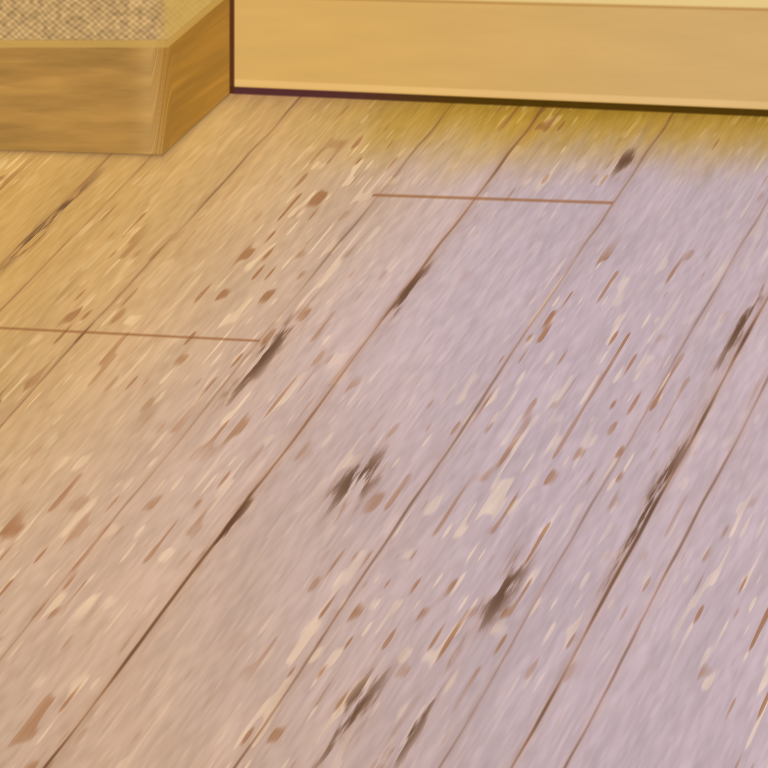
A Shadertoy shader for this texture:

```glsl
const vec3 WARM = vec3(0.79, 0.655, 0.55);
const vec3 LILAC = vec3(0.765, 0.68, 0.70);
const vec3 HONEY = vec3(0.83, 0.645, 0.365);
const vec3 OCHRE = vec3(0.75, 0.58, 0.22);
const vec3 CRACK = vec3(0.36, 0.25, 0.18);
const vec3 RUST = vec3(0.60, 0.38, 0.22);
const vec3 CREAM = vec3(0.90, 0.80, 0.73);
const vec3 PANEL = vec3(0.85, 0.67, 0.38);
const vec3 BOARD = vec3(0.69, 0.51, 0.26);
const vec3 WEAVE = vec3(0.77, 0.62, 0.41);
const float SLANT = 0.775;
const float CONVERGE = 0.3456;
const float EDGE = 0.002;

// Plank joints: position across the floor, strength
const vec2 JOINTS[9] = vec2[9](
    vec2(-0.655, 0.6), vec2(-0.58, 0.4), vec2(-0.408, 0.5),
    vec2(-0.115, 0.4), vec2(0.0586, 0.95), vec2(0.306, 0.6),
    vec2(0.573, 0.4), vec2(0.667, 0.85), vec2(0.736, 0.6));

// Worn patches: centre, half width, half length
const vec4 WEAR[11] = vec4[11](
    vec4(0.345, 0.538, 0.018, 0.09), vec4(0.456, 0.07, 0.022, 0.07),
    vec4(0.54, 0.06, 0.015, 0.08), vec4(0.30, 0.317, 0.01, 0.08),
    vec4(0.85, 0.35, 0.012, 0.13), vec4(0.965, 0.578, 0.012, 0.09),
    vec4(0.532, 0.622, 0.01, 0.07), vec4(0.814, 0.79, 0.02, 0.03),
    vec4(0.465, 0.375, 0.035, 0.05), vec4(0.063, 0.71, 0.012, 0.10),
    vec4(0.655, 0.23, 0.018, 0.06));

float hash(vec2 p) {
    vec3 h = fract(vec3(p.xyx) * 0.1031);
    h += dot(h, h.yzx + 33.33);
    return fract((h.x + h.y) * h.z);
}

float noise(vec2 p) {
    vec2 i = floor(p), f = fract(p);
    f = f * f * (3.0 - 2.0 * f);
    return mix(mix(hash(i), hash(i + vec2(1, 0)), f.x),
               mix(hash(i + vec2(0, 1)), hash(i + 1.0), f.x), f.y);
}

float fbm(vec2 p) {
    float sum = 0.0, gain = 0.5;
    for (int i = 0; i < 4; i++) {
        sum += gain * noise(p);
        p = p * 2.03 + 17.1;
        gain *= 0.5;
    }
    return sum;
}

float line(float d, float halfWidth) {
    return 1.0 - smoothstep(halfWidth - EDGE, halfWidth + EDGE, abs(d));
}

// Perspective: x runs across the planks, y along them
vec2 toFloor(vec2 p) {
    return vec2(p.x - SLANT * p.y, p.y) / (1.0 - CONVERGE * p.y);
}

vec3 floorColor(vec2 p) {
    vec2 q = toFloor(p);
    float scale = 1.0 - CONVERGE * p.y;

    // Light falling across the room
    vec3 col = mix(WARM, LILAC, smoothstep(0.1, 0.8, p.x + 0.15 * p.y));
    col = mix(col, HONEY, smoothstep(0.15, 0.75, p.y - 0.75 * p.x));
    float fringe = p.y + 0.05 * (fbm(q * vec2(20.0, 6.0)) - 0.5);
    col = mix(col, OCHRE, smoothstep(0.755, 0.86, fringe) * smoothstep(0.3, 0.6, p.x));

    // Grain, flecks and flaking paint
    float patches = smoothstep(0.35, 0.7, fbm(q * vec2(9.0, 4.0) + 5.0));
    float grain = fbm(q * vec2(75.0, 9.0));
    col *= 0.94 + 0.12 * grain + 0.08 * (fbm(q * vec2(6.0, 3.0)) - 0.45);
    col += 0.05 * (noise(q * vec2(210.0, 55.0)) - 0.5);
    float chips = smoothstep(0.73, 0.9, noise(q * vec2(125.0, 26.0) + 9.0));
    col = mix(col, CREAM * mix(vec3(1), col / LILAC, 0.6), 0.6 * chips * (0.3 + patches));
    float flecks = smoothstep(0.76, 0.92, noise(q * vec2(95.0, 23.0) + 41.0));
    col = mix(col, RUST, 0.65 * flecks * patches);

    // Joints between planks
    float plank = 0.0;
    float wobble = 0.004 * (noise(vec2(q.y * 18.0, 3.0)) - 0.5);
    for (int i = 0; i < 9; i++) {
        float d = (q.x - JOINTS[i].x + wobble) * scale;
        float wear = noise(vec2(q.y * 13.0, float(i) * 7.3));
        plank += step(0.0, d);
        col = mix(col, RUST, 0.22 * JOINTS[i].y * exp(-abs(d) * 140.0));
        col = mix(col, mix(RUST, CRACK, wear), JOINTS[i].y * (0.45 + 0.55 * wear)
            * line(d, 0.0012 + 0.0018 * wear * JOINTS[i].y));
    }
    col *= 0.985 + 0.03 * hash(vec2(plank, 8.0));

    // Plank ends
    float leftEnd = line(p.y - 0.573 + 0.05 * p.x, 0.0015) * step(q.x, -0.115);
    float rightEnd = line(p.y - 0.746 + 0.033 * (p.x - 0.488), 0.0018)
        * step(-0.125, q.x) * step(q.x, 0.306);
    col = mix(col, RUST, 0.7 * max(leftEnd, rightEnd));

    // Dark splintered wear
    float splinter = fbm(q * vec2(95.0, 19.0) + 70.0);
    for (int i = 0; i < 11; i++) {
        vec2 d = (q - toFloor(WEAR[i].xy)) / WEAR[i].zw;
        float body = exp(-dot(d, d));
        col = mix(col, RUST, 0.4 * body * smoothstep(0.3, 0.6, splinter));
        col = mix(col, CRACK, 0.8 * smoothstep(0.5, 0.72, splinter + 0.3 * body - 0.1) * body);
    }
    return col;
}

vec3 cornerColor(vec2 p) {
    // Wooden skirting: front face, then receding side
    float side = smoothstep(0.195, 0.225, p.x);
    float grain = fbm(vec2(p.x * 14.0, (p.y - 0.7 * side * p.x) * 85.0));
    vec3 col = mix(BOARD, vec3(0.66, 0.46, 0.18), side) * (0.86 + 0.28 * grain);
    col += 0.06 * exp(-pow((p.x - 0.195) / 0.018, 2.0));
    float top = max(0.948, 0.945 + 0.85 * (p.x - 0.215));
    col = mix(col, vec3(0.80, 0.64, 0.34), 0.7 * line(p.y - top + 0.005, 0.005));

    // Woven wall covering
    vec2 threads = sin(p * vec2(640.0, 760.0) + 2.0 * noise(p * 60.0));
    vec3 wall = WEAVE * (0.96 + 0.09 * threads.x * threads.y + 0.22 * (noise(p * 170.0) - 0.5));
    wall = mix(wall, vec3(0.80, 0.64, 0.33), 0.8 * smoothstep(0.2, 0.225, p.x));
    return mix(col, wall, smoothstep(-EDGE, EDGE, p.y - top));
}

void mainImage(out vec4 fragColor, in vec2 fragCoord) {
    vec2 p = fragCoord / iResolution.xy;
    vec3 col = floorColor(p);

    // Shadow under the door panel
    float panelY = p.y - 0.887 + 0.043 * (p.x - 0.303);
    float beyond = smoothstep(0.285, 0.305, p.x);
    vec3 shade = mix(vec3(0.30, 0.15, 0.16), vec3(0.28, 0.19, 0.03), smoothstep(0.4, 0.65, p.x));
    col = mix(col, shade, 0.45 * beyond * exp(min(panelY, 0.0) * 70.0));
    col = mix(col, shade, 0.9 * beyond * line(panelY + 0.004, 0.005));

    // Corner skirting with its contact shadow
    float baseY = p.y - max(0.805 - 0.03 * p.x, 0.80 + 0.92 * (p.x - 0.213));
    float corner = 1.0 - smoothstep(0.298, 0.301, p.x);
    col = mix(col, CRACK, 0.6 * corner * exp(-abs(baseY) * 260.0));
    col = mix(col, cornerColor(p), corner * smoothstep(-EDGE, EDGE, baseY));

    // Door panel with its upper ledge
    vec3 panel = mix(PANEL, vec3(0.83, 0.67, 0.43), smoothstep(0.4, 1.0, p.x));
    panel *= 0.97 + 0.05 * fbm(p * vec2(12.0, 60.0));
    panel += 0.06 * line(panelY - 0.006, 0.004);
    float ledge = p.y - 1.0 + 0.025 * (p.x - 0.6);
    panel = mix(panel, vec3(0.90, 0.78, 0.52), smoothstep(-EDGE, EDGE, ledge));
    panel = mix(panel, BOARD, 0.6 * line(ledge + 0.003, 0.0015));
    col = mix(col, panel, smoothstep(0.302, 0.305, p.x) * smoothstep(-EDGE, EDGE, panelY));
    col = mix(col, vec3(0.32, 0.17, 0.07), 0.9 * line(p.x - 0.302, 0.003) * step(-0.008, panelY));

    fragColor = vec4(clamp(col, 0.0, 1.0), 1.0);
}
```
